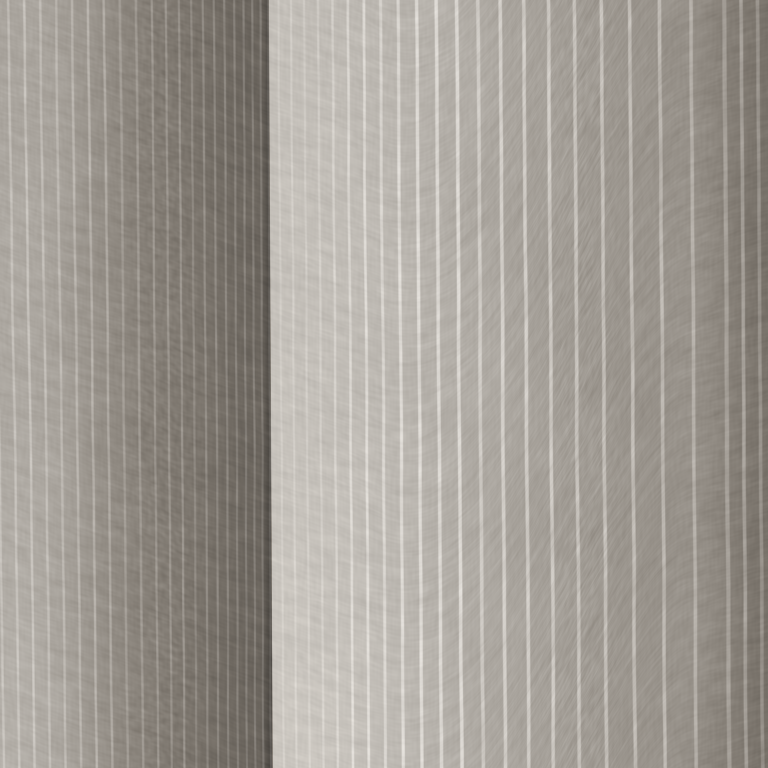
A WebGL 2 fragment shader for this texture:

```glsl
#version 300 es
precision highp float;
// Two hanging folds of pinstriped linen. Each fold counts its stripes with a
// logarithm, so that their spacing widens or narrows as the cloth turns.
// Smooth ramps shade the folds; stretched gradient noise adds weave and creases.

uniform vec2 u_resolution;
out vec4 fragColor;

const float FOLD_EDGE = 0.350;
const vec3 SHADE_TINT = vec3(1.0, 0.945, 0.875);
const vec3 LIGHT_TINT = vec3(1.0, 0.978, 0.945);

vec2 hash2(vec2 p) {
    vec3 q = fract(p.xyx * vec3(0.1031, 0.1030, 0.0973));
    q += dot(q, q.yzx + 33.33);
    return fract((q.xx + q.yz) * q.zy);
}

float cornerSlope(vec2 cell, vec2 offset) {
    float angle = 6.2832 * hash2(cell).x;
    return dot(vec2(cos(angle), sin(angle)), offset);
}

// Gradient noise, roughly -0.7 to 0.7
float gradientNoise(vec2 p) {
    vec2 i = floor(p), f = fract(p);
    vec2 w = f * f * f * (f * (f * 6.0 - 15.0) + 10.0);
    vec2 e = vec2(1.0, 0.0);
    float low = mix(cornerSlope(i, f), cornerSlope(i + e.xy, f - e.xy), w.x);
    float high = mix(cornerSlope(i + e.yx, f - e.yx), cornerSlope(i + e.xx, f - e.xx), w.x);
    return mix(low, high, w.y);
}

float fbm(vec2 p) {
    float sum = 0.0, amplitude = 1.0;
    for (int octave = 0; octave < 3; octave++) {
        sum += amplitude * gradientNoise(p);
        p = p * 2.03 + 17.3;
        amplitude *= 0.55;
    }
    return sum;
}

// Stripes passed after a distance d, as the spacing changes by "growth" per stripe
float stripeCount(float d, float spacing, float growth) {
    return log(max(1.0 + growth * d / spacing, 0.01)) / growth;
}

// Coverage of the nearest stripe, with its own slight strength and broken wear
float stripe(float count, float spacing, float halfWidth, float y, float aa) {
    float d = abs(fract(count) - 0.5) * spacing;
    float soft = max(aa, 0.0012);
    float strength = 0.72 + 0.28 * hash2(vec2(floor(count), 7.0)).x;
    float wear = 1.0 + 0.35 * gradientNoise(vec2(floor(count) * 5.7, y * 24.0));
    return strength * wear * (1.0 - smoothstep(halfWidth - soft, halfWidth + soft, d));
}

float leftStripes(float x, float y, float aa) {
    float turn = max(x - 0.195, 0.0);
    float count = min(x, 0.195) / 0.0208 + stripeCount(turn, 0.0190, -0.06);
    float spacing = 0.0208 - 0.06 * turn;
    return stripe(count, spacing, 0.0016, y, aa);
}

float rightStripes(float x, float y, float aa) {
    float d = x - 0.354, turn = max(x - 0.944, 0.0);
    float count = stripeCount(d - turn, 0.0156, 0.048) + turn / 0.0215;
    float spacing = turn > 0.0 ? 0.0215 : 0.0156 + 0.048 * d;
    return stripe(count - 0.03, spacing, mix(0.0013, 0.0023, smoothstep(0.0, 0.25, d)), y, aa);
}

float leftShade(float x) {
    float tone = mix(0.68, 0.51, smoothstep(0.02, 0.23, x));
    tone -= 0.09 * smoothstep(0.20, 0.34, x);
    return tone - 0.12 * smoothstep(0.337, 0.354, x);
}

float rightShade(float x) {
    float tone = mix(0.775, 0.595, smoothstep(0.34, 0.90, x));
    return tone - 0.13 * smoothstep(0.88, 1.01, x);
}

// Slanted creases, horizontal threads and vertical fibres; "rough" adds puckers
float clothRelief(vec2 p, float tilt, float rough) {
    vec2 slanted = vec2(p.x, p.y + tilt * p.x + 0.008 * gradientNoise(p * 7.0));
    float crease = fbm(slanted * vec2(20.0, 75.0));
    float threads = gradientNoise(slanted * vec2(55.0, 260.0));
    float fibres = gradientNoise(p * vec2(260.0, 38.0));
    float pucker = gradientNoise(slanted * vec2(120.0, 150.0));
    float patches = fbm(p * vec2(6.0, 5.0));
    return 0.030 * crease + 0.022 * threads + 0.020 * fibres
         + 0.045 * rough * pucker + 0.014 * patches;
}

void main() {
    vec2 p = gl_FragCoord.xy / u_resolution;
    float aa = 0.75 / u_resolution.x;
    float drop = 1.0 - p.y;
    float onRight = smoothstep(-aa, aa, p.x - FOLD_EDGE - 0.005 * drop);

    // Fold shading, a little brighter toward the lower left of each fold
    float tone = mix(leftShade(p.x), rightShade(p.x - 0.004 * drop), onRight);
    float lit = mix(1.0 - smoothstep(0.0, 0.20, p.x), 1.0 - smoothstep(0.36, 0.62, p.x), onRight);
    tone += 0.035 * lit * (drop - 0.45);

    // Cloth surface
    float rough = exp(-pow((p.x - mix(0.215, 0.76, onRight)) / 0.055, 2.0));
    tone += clothRelief(p, mix(0.35, 0.35 - 0.65 * smoothstep(0.5, 0.9, p.x), onRight), rough);

    // Pale stripes lean slightly with the hang of the cloth
    float sway = 0.0012 * gradientNoise(vec2(p.x * 9.0, p.y * 6.0));
    float left = 0.11 * leftStripes(p.x - 0.016 * drop * (1.0 - p.x / 0.45) + sway, p.y, aa);
    float right = rightStripes(p.x - 0.007 * drop + sway, p.y, aa)
                * mix(0.055, 0.165, smoothstep(0.37, 0.56, p.x));
    float line = mix(left, right, onRight);

    vec3 linen = tone * mix(SHADE_TINT, LIGHT_TINT, smoothstep(0.40, 0.78, tone));
    fragColor = vec4(linen + line * vec3(0.98, 1.0, 1.03), 1.0);
}
```
